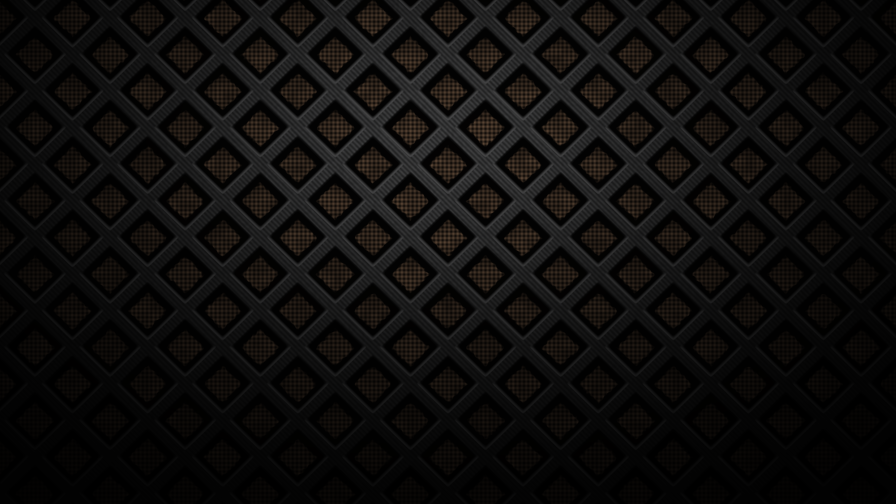
Reproduce this pattern procedurally as a Shadertoy shader.

```glsl
const vec2 PERIOD = vec2(0.1490, 0.1452);    // lattice step, in canvas heights
const vec2 LATTICE_ORIGIN = vec2(0.0, 0.030); // from the canvas centre
const float HOLE_SIZE = 0.348;               // half diagonal, in lattice steps
const float RIM_WIDTH = 0.062;
const float MESH_SIZE = 0.248;
const float MESH_PITCH = 0.0085;
const float HATCH_PITCH = 0.0075;
const vec2 LIGHT_CENTRE = vec2(-0.02, 0.22);
const vec2 LIGHT_RADIUS = vec2(0.64, 0.41);
const vec3 BAR_COLOUR = vec3(0.190, 0.191, 0.193);
const vec3 RIM_COLOUR = vec3(0.270, 0.270, 0.272);
const vec3 HOLE_COLOUR = vec3(0.010, 0.009, 0.008);
const vec3 MESH_COLOUR = vec3(0.310, 0.238, 0.180);
const float TAU = 6.2831853;

float hash(vec2 p) {
    vec3 v = fract(vec3(p.xyx) * 0.1031);
    v += dot(v, v.yzx + 33.33);
    return fract((v.x + v.y) * v.z);
}

float valueNoise(vec2 p) {
    vec2 i = floor(p), f = fract(p);
    f = f * f * (3.0 - 2.0 * f);
    return mix(mix(hash(i), hash(i + vec2(1, 0)), f.x),
               mix(hash(i + vec2(0, 1)), hash(i + vec2(1, 1)), f.x), f.y);
}

// Diamond distance with slightly rounded corners
float diamond(vec2 p) {
    vec2 a = sqrt(p * p + 0.0002);
    return a.x + a.y - 0.014;
}

// Sine stripes that fade out when finer than the pixel grid
float stripes(float x, float pitch, float pixel) {
    float fade = 1.0 - smoothstep(0.45, 0.9, pixel / pitch);
    return 0.5 + 0.5 * fade * sin(TAU * x / pitch);
}

// Offset from the nearest hole of the staggered lattice; id names that hole
vec2 nearestHole(vec2 q, out vec2 id) {
    vec2 evenId = floor(q + 0.5);
    vec2 oddId = floor(q) + 0.5;
    vec2 a = q - evenId, b = q - oddId;
    bool useEven = abs(a.x) + abs(a.y) < abs(b.x) + abs(b.y);
    id = useEven ? evenId : oddId;
    return useEven ? a : b;
}

vec3 wovenMesh(vec2 p, vec2 id, float pixel) {
    float warp = stripes(p.x, MESH_PITCH, pixel);
    float weft = stripes(p.y, MESH_PITCH, pixel);
    float thread = 0.18 + 0.42 * (warp + weft);
    float wear = 0.82 + 0.36 * valueNoise(p * 55.0);
    float cellTone = 0.92 + 0.16 * hash(id * 2.0 + 40.0);
    return MESH_COLOUR * thread * wear * cellTone;
}

void mainImage(out vec4 fragColor, in vec2 fragCoord) {
    float pixel = 1.0 / iResolution.y;
    vec2 p = (fragCoord - 0.5 * iResolution.xy) * pixel;
    float aa = pixel / PERIOD.y;

    vec2 id;
    vec2 cell = nearestHole((p - LATTICE_ORIGIN) / PERIOD, id);
    float d = diamond(cell);

    // Soft overhead light; spill reaches further into rims and mesh
    vec2 away = (p - LIGHT_CENTRE) / LIGHT_RADIUS;
    float light = exp(-dot(away, away));
    float spill = pow(light, 0.65);

    // Recessed mesh, shaded by the upper edges
    float fray = 0.035 * (valueNoise(p * 160.0) - 0.5);
    float meshMask = 1.0 - smoothstep(MESH_SIZE - 0.03, MESH_SIZE + 0.015,
                                      diamond(cell + vec2(0.0, 0.015)) + fray);
    float shade = mix(1.0, 0.75, smoothstep(0.0, 0.2, cell.y));
    vec3 colour = mix(HOLE_COLOUR * spill, wovenMesh(p, id, pixel) * shade * spill, meshMask);

    // Hatched bars
    float hatch = stripes((p.x + p.y) * 0.7071, HATCH_PITCH, pixel);
    float grain = 0.92 + 0.16 * valueNoise(p * 220.0);
    vec3 bar = BAR_COLOUR * (0.76 + 0.44 * hatch) * grain * light + 0.005;

    // Bevel: lit on the lower edges, dark on the upper ones
    float across = (d - HOLE_SIZE) / RIM_WIDTH;
    float bevel = 1.0 - smoothstep(1.0 - aa / RIM_WIDTH, 1.0 + aa / RIM_WIDTH, across);
    float lower = smoothstep(0.03, -0.03, cell.y);
    vec3 litRim = RIM_COLOUR * mix(0.3, 1.0, smoothstep(0.0, 0.75, across)) * spill;
    vec3 darkRim = bar * mix(0.2, 1.0, smoothstep(0.1, 0.8, across));
    bar = mix(bar, mix(darkRim, litRim, lower), bevel);

    colour = mix(colour, bar, smoothstep(HOLE_SIZE - aa, HOLE_SIZE + aa, d));
    fragColor = vec4(colour, 1.0);
}
```
